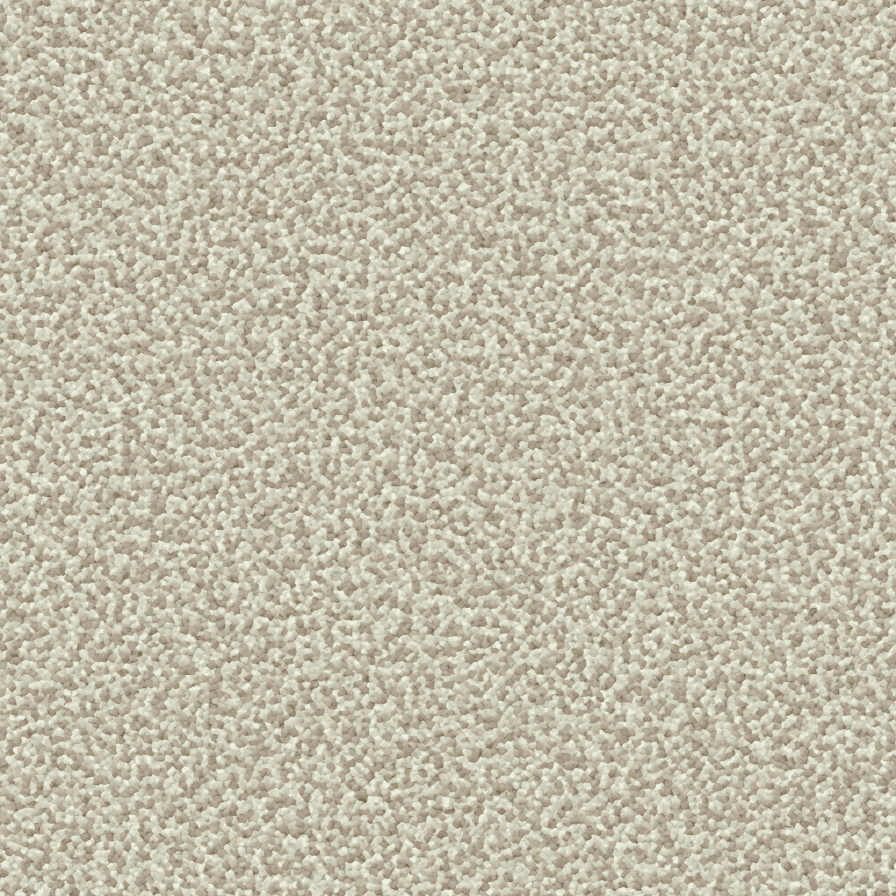
This texture is drawn by a WebGL 1 fragment shader. Its source:

```glsl
precision highp float;

uniform vec2 u_resolution;

const vec3 SHADOW = vec3(0.55, 0.51, 0.42);
const vec3 CREAM = vec3(0.87, 0.87, 0.80);
const vec3 ROSE_TINT = vec3(0.012, -0.005, -0.003);

vec3 hash3(vec2 p) {
  vec3 q = fract(p.xyx * vec3(0.1031, 0.1030, 0.0973));
  q += dot(q, q.yxz + 33.33);
  return fract((q.xxy + q.yzz) * q.zyx);
}

// Spreads light and dark evenly: each 2 by 2 block holds one value per quarter.
float balancedValue(vec2 cell, float random) {
  vec3 block = hash3(floor(cell * 0.5) + 157.0);
  vec2 corner = mod(cell, 2.0);
  if (block.y > 0.5) corner = corner.yx;
  float rank = mod(corner.x + 2.0 * corner.y + floor(block.x * 4.0), 4.0);
  return (rank + random) * 0.25;
}

// Soft cellular noise: x = grain value, y = gap to the next grain,
// zw = position relative to the grain centre.
vec4 grains(vec2 p, float sharpness) {
  vec2 cell = floor(p);
  vec2 local = fract(p);
  float nearest = 8.0;
  float second = 8.0;
  float total = 0.0;
  vec3 blended = vec3(0.0);
  for (int j = -1; j <= 1; j++) {
    for (int i = -1; i <= 1; i++) {
      vec2 neighbour = vec2(float(i), float(j));
      vec3 seed = hash3(cell + neighbour);
      vec2 offset = local - neighbour - mix(vec2(0.05), vec2(0.95), seed.xy);
      float distSq = dot(offset, offset);
      float dist = sqrt(distSq);
      second = min(second, max(nearest, dist));
      nearest = min(nearest, dist);
      float weight = exp(-sharpness * distSq);
      total += weight;
      blended += weight * vec3(balancedValue(cell + neighbour, seed.z), offset);
    }
  }
  blended /= total;
  return vec4(blended.x, second - nearest, blended.yz);
}

// Layered sines that bend the outlines of the tufts.
vec2 ruffle(vec2 p) {
  vec2 bend = sin(p.yx * vec2(4.3, 3.9) + 2.0 * sin(p * 1.3));
  return bend + 0.6 * sin(p.yx * vec2(7.1, 7.7) + 3.0 * sin(p * 0.9 + 2.0));
}

// Tone of the pile: 0 is shadow, 1 is cream.
float pileTone(vec4 tuft, vec4 fibre) {
  float tone = mix(0.36, 0.94, smoothstep(0.14, 0.72, tuft.x));
  float crevice = 1.0 - smoothstep(0.0, 0.38, tuft.y);
  float relief = dot(tuft.zw, normalize(vec2(-0.5, 0.85)));
  float pit = crevice * (1.0 - smoothstep(0.1, 0.4, fibre.x));
  float tip = smoothstep(0.7, 0.95, fibre.x) * smoothstep(0.4, 0.8, tuft.x);
  tone += 0.32 * relief - 0.11 * crevice - 0.28 * pit + 0.16 * tip;
  return tone + 0.32 * (fibre.x - 0.5);
}

void main() {
  vec2 uv = gl_FragCoord.xy / min(u_resolution.x, u_resolution.y);

  // Tufts and the fibres within them
  vec2 pile = uv * vec2(124.0, 134.0);
  vec4 tuft = grains(pile + 0.09 * ruffle(pile), 10.0);
  vec4 fibre = grains(uv * vec2(206.0, 218.0) + 71.0, 7.0);

  float tone = clamp(pileTone(tuft, fibre), -0.25, 1.2);
  vec3 color = mix(SHADOW, CREAM, tone);

  // Darker tufts lean towards rose beige
  color += ROSE_TINT * (1.0 - smoothstep(0.2, 0.6, tuft.x));
  gl_FragColor = vec4(color, 1.0);
}
```
